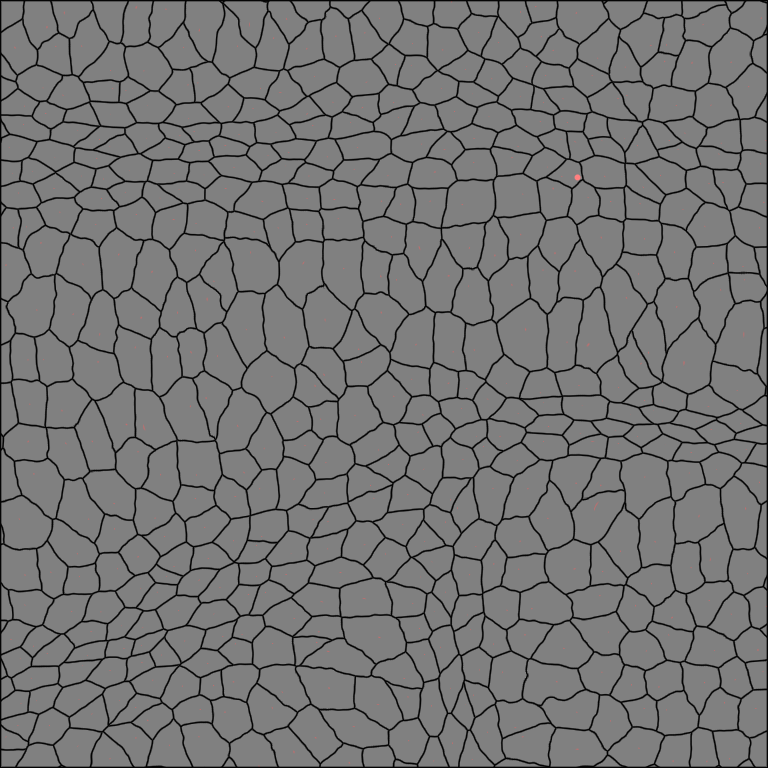
Reproduce this pattern procedurally as a Shadertoy shader.

```glsl
const vec3  GRAIN_COLOR  = vec3(0.50);
const vec3  LINE_COLOR   = vec3(0.015);
const vec3  SEED_COLOR   = vec3(0.80, 0.42, 0.42);
const vec3  SPOT_COLOR   = vec3(1.00, 0.50, 0.50);
const float CELLS        = 22.0;     // grains along the canvas height
const float JITTER       = 0.80;     // irregularity of the seeds
const float LINE_HALF    = 0.00107;  // half width of a grain boundary
const float FRAME_WIDTH  = 0.0017;
const float SEED_RADIUS  = 0.0006;
const vec2  SPOT_CENTER  = vec2(0.752, 0.769);
const float SPOT_RADIUS  = 0.0038;
const float SOFTNESS     = 1.2;      // edge ramp in output samples
const float COARSE_AMP   = 0.0075;   // boundary bends
const float COARSE_FREQ  = 42.0;
const float FINE_AMP     = 0.0024;   // boundary roughness
const float FINE_FREQ    = 125.0;

// Squeeze bands: centre x, centre y, direction, strength
const int BANDS = 5;
const vec4 BAND[BANDS] = vec4[BANDS](
    vec4(0.20, 0.81,  0.00, 0.90),
    vec4(0.90, 0.44, -0.08, 1.30),
    vec4(0.18, 0.17,  0.45, 0.80),
    vec4(0.59, 0.12,  1.50, 0.80),
    vec4(0.74, 0.85, -0.45, 0.60));
// Reach along and across each band
const vec2 BAND_SIZE[BANDS] = vec2[BANDS](
    vec2(0.42, 0.15), vec2(0.27, 0.09), vec2(0.34, 0.17),
    vec2(0.20, 0.10), vec2(0.24, 0.13));

vec2 hash22(vec2 p) {
    vec3 h = fract(vec3(p.xyx) * vec3(0.1031, 0.1030, 0.0973));
    h += dot(h, h.yzx + 33.33);
    return fract((h.xx + h.yz) * h.zy);
}

// Smooth vector noise in -0.5..0.5
vec2 noise22(vec2 p) {
    vec2 i = floor(p), f = fract(p);
    f = f * f * (3.0 - 2.0 * f);
    vec2 low  = mix(hash22(i), hash22(i + vec2(1, 0)), f.x);
    vec2 high = mix(hash22(i + vec2(0, 1)), hash22(i + vec2(1, 1)), f.x);
    return mix(low, high, f.y) - 0.5;
}

// Flattens grains along the bands, then roughens their boundaries
vec2 warp(vec2 p) {
    vec2 q = p;
    for (int i = 0; i < BANDS; i++) {
        vec2 along = vec2(cos(BAND[i].z), sin(BAND[i].z));
        vec2 across = vec2(-along.y, along.x);
        vec2 local = vec2(dot(p - BAND[i].xy, along), dot(p - BAND[i].xy, across));
        vec2 reach = local / BAND_SIZE[i];
        q += across * local.y * BAND[i].w * exp(-dot(reach, reach));
    }
    q += COARSE_AMP * noise22(p * COARSE_FREQ + 71.0);
    q += FINE_AMP * noise22(p * FINE_FREQ + 19.0);
    return q * CELLS + 40.0;
}

// Seed of a cell, on staggered rows
vec2 seedPoint(vec2 cell) {
    vec2 stagger = vec2(0.5 * mod(cell.y, 2.0), 0.5);
    return cell + stagger + JITTER * (hash22(cell) - 0.5);
}

// x: distance to the nearest boundary, y: distance to the nearest seed
vec2 grainDistances(vec2 q, vec2 qdx, vec2 qdy) {
    vec2 base = floor(q), nearest = vec2(9.0);
    for (int y = -2; y <= 2; y++)
    for (int x = -2; x <= 2; x++) {
        vec2 r = seedPoint(base + vec2(x, y)) - q;
        if (dot(r, r) < dot(nearest, nearest)) nearest = r;
    }
    float edge = 9.0;
    for (int y = -3; y <= 3; y++)
    for (int x = -3; x <= 3; x++) {
        vec2 r = seedPoint(base + vec2(x, y)) - q;
        vec2 gap = r - nearest;
        if (dot(gap, gap) < 1e-5) continue;
        vec2 n = normalize(gap);
        // Undo the local stretch so that lines keep an even width
        float stretch = length(vec2(dot(n, qdx), dot(n, qdy)));
        edge = min(edge, dot(0.5 * (nearest + r), n) / max(stretch, 1e-4));
    }
    return vec2(edge, length(nearest) / CELLS);
}

float coverage(float d, float px) {
    return clamp(0.5 - d / (SOFTNESS * px), 0.0, 1.0);
}

void mainImage(out vec4 fragColor, in vec2 fragCoord) {
    float px = 1.0 / iResolution.y;
    vec2 p = fragCoord * px;
    vec2 q = warp(p);
    vec2 grain = grainDistances(q, dFdx(q) / px, dFdy(q) / px);

    // Seeds and boundaries
    vec3 color = mix(GRAIN_COLOR, SEED_COLOR, coverage(grain.y - SEED_RADIUS, px));
    color = mix(color, LINE_COLOR, coverage(grain.x - LINE_HALF, px));

    // Marked spot
    color = mix(color, SPOT_COLOR, coverage(length(p - SPOT_CENTER) - SPOT_RADIUS, px));

    // Frame
    vec2 inset = min(p, iResolution.xy * px - p);
    color = mix(color, LINE_COLOR, coverage(min(inset.x, inset.y) - FRAME_WIDTH, px));

    fragColor = vec4(color, 1.0);
}
```
